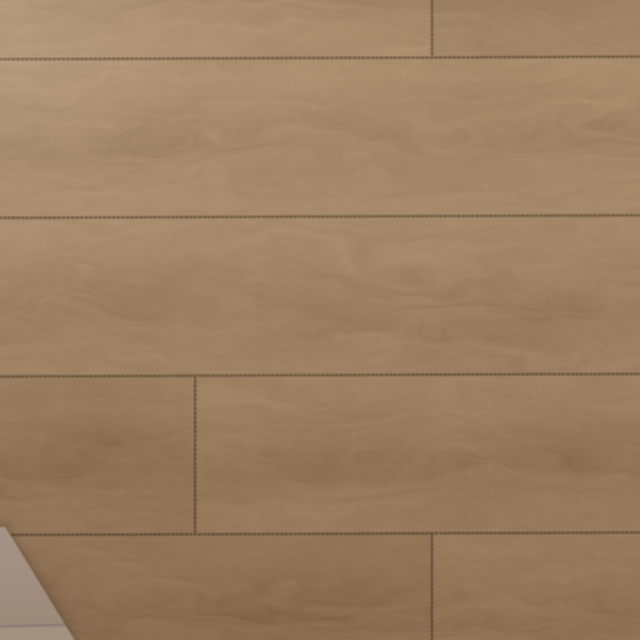
Reproduce this texture procedurally as a three.js fragment shader.

```glsl
// Staggered oak floor planks with beaded seams, soft grain and a pale slab in the lower left corner.
varying vec2 vUv;

vec2 hash2(vec2 p) {
  return fract(sin(vec2(dot(p, vec2(127.1, 311.7)), dot(p, vec2(269.5, 183.3)))) * 43758.5);
}

float corner(vec2 cell, vec2 f, vec2 o) {
  return dot(hash2(cell + o) * 2.0 - 1.0, f - o);
}

// Gradient noise, roughly -0.6 to 0.6
float noise(vec2 p) {
  vec2 c = floor(p), f = fract(p);
  vec2 u = f * f * f * (f * (f * 6.0 - 15.0) + 10.0);
  return mix(mix(corner(c, f, vec2(0.0)), corner(c, f, vec2(1.0, 0.0)), u.x),
             mix(corner(c, f, vec2(0.0, 1.0)), corner(c, f, vec2(1.0)), u.x), u.y);
}

// Soft groove whose darkness pulses along its length
float beadedSeam(float dist, float along) {
  float bead = 0.5 + 0.5 * cos(6.2832 * along / 0.0071);
  return (1.0 - smoothstep(0.0, 0.0042, dist)) * mix(0.6, 1.0, bead);
}

// Sum of oval knots scattered along the middle of a plank
float knots(float x, float v, float id) {
  float sum = 0.0;
  for (int i = -1; i <= 1; i++) {
    float cell = floor(x / 0.42) + float(i);
    vec2 h = hash2(vec2(cell, id));
    vec2 d = vec2(x - (cell + 0.3 + 0.4 * h.x) * 0.42, v - 0.4 - 0.2 * h.y);
    d /= vec2(0.05 + 0.04 * h.y, 0.14);
    sum += (0.4 + 0.6 * h.x) * exp(-dot(d, d));
  }
  return sum;
}

void main() {
  // Plank layout: rows tilt slightly, end joints step back row by row
  vec2 p = vUv - vec2(0.0, 0.004 * (vUv.x - 0.5));
  float rowPos = (p.y - 0.166) / 0.2478;
  float row = floor(rowPos), v = fract(rowPos);
  float lengthPos = (p.x - 0.305 + 0.37 * row) / 1.48;
  float plank = floor(lengthPos), u = fract(lengthPos);
  float id = row * 3.7 + plank * 11.3;

  // Broad light: warm and pale at the top left, deeper toward the bottom
  vec3 wood = mix(vec3(0.570, 0.449, 0.336), vec3(0.638, 0.526, 0.402), smoothstep(0.0, 0.9, vUv.y));
  wood += vec3(0.075, 0.085, 0.092) * exp(-3.4 * length(vUv - vec2(0.0, 1.0)));

  // Grain bends around the knots and darkens along the heart of the plank
  vec2 g = vec2(p.x + id * 1.7, v * 0.2478 + id);
  float knot = knots(g.x, v, id);
  float warp = noise(g * vec2(5.0, 17.0)) + 0.5 * noise(g * vec2(17.0, 36.0));
  float heartLine = v - 0.46 + 0.3 * noise(vec2(g.x * 2.2, id));
  float heart = exp(-14.0 * heartLine * heartLine);
  float flow = v * 10.0 + 2.8 * warp + 3.2 * knot;
  float rings = noise(vec2(g.x * 5.0, flow + id));
  float fineRings = noise(vec2(g.x * 13.0, flow * 2.2 + id));
  float streaks = noise(g * vec2(11.0, 110.0) + vec2(0.0, 3.0 * warp));
  float mottle = noise(g * vec2(45.0, 85.0));

  float shade = 0.018 - 0.022 * mod(plank, 2.0);
  shade -= 0.036 * heart * (0.8 + warp) + 0.012 * knot;
  shade += 0.030 * rings + 0.022 * fineRings * (0.3 + heart);
  shade += 0.012 * streaks + 0.010 * mottle;
  shade -= 0.030 * smoothstep(0.15, 0.55, fineRings - 0.3 * rings) * heart;

  // Fine slanted tooth, with a few flecks catching the light
  vec2 slant = vec2(dot(p, vec2(0.86, -0.5)), dot(p, vec2(0.5, 0.86)));
  float tooth = noise(slant * vec2(75.0, 150.0));
  shade += 0.007 * tooth + 0.013 * smoothstep(0.25, 0.6, tooth);
  wood += shade * vec3(1.0, 0.98, 0.92);

  // Long seams between rows and short end joints
  float rowSeam = beadedSeam(min(v, 1.0 - v) * 0.2478, p.x);
  float endSeam = beadedSeam(min(u, 1.0 - u) * 1.48, p.y);
  wood = mix(wood, wood * vec3(0.68, 0.66, 0.62), max(rowSeam, endSeam));

  // Pale slab with a slanted side, a soft contact shadow and one seam
  float slabDist = max(dot(vUv - vec2(0.117, 0.0), vec2(0.852, 0.523)), vUv.y - 0.177);
  wood *= 1.0 - 0.2 * exp(-max(slabDist, 0.0) / 0.006);
  float slabSeam = vUv.y - 0.021 - 0.025 * vUv.x;
  vec3 slab = mix(vec3(0.61, 0.54, 0.48), vec3(0.64, 0.575, 0.52), smoothstep(0.0, 0.18, vUv.y));
  slab += 0.025 * (1.0 - smoothstep(-0.003, 0.003, slabSeam));
  slab *= 1.0 - 0.14 * beadedSeam(abs(slabSeam), vUv.x);

  gl_FragColor = vec4(mix(slab, wood, smoothstep(-0.003, 0.003, slabDist)), 1.0);
}
```
